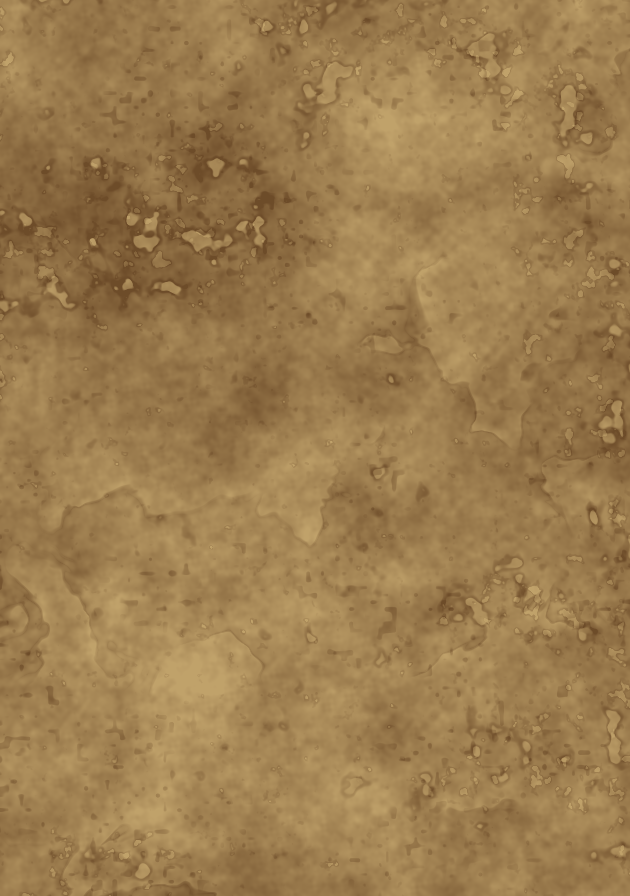
Reproduce this texture procedurally as a Shadertoy shader.

```glsl
const vec3 DARK = vec3(0.505, 0.377, 0.222);
const vec3 LIGHT = vec3(0.722, 0.602, 0.392);
const float BASE_TONE = 0.50;
const float CLOUD_SCALE = 4.5;
const float CLOUD_GAIN = 1.35;
const float MOTTLE_SCALE = 17.0;
const float MOTTLE_GAIN = 0.85;
const float GRAIN_SCALE = 105.0;
const float GRAIN_GAIN = 0.50;
const float PEBBLE_SCALE = 38.0;
const float CRUMB_SCALE = 85.0;
const float CRUST_SCALE = 6.0;
const float CRUST_GAIN = 0.38;
const float CRACK_GAIN = 0.28;
const float SPECK_SCALE = 125.0;
const float SPECK_GAIN = 0.40;
const float BED_ANGLE = 0.40;

float hash(vec2 p) {
    return fract(sin(dot(p, vec2(127.1, 311.7))) * 43758.5453);
}

mat2 rotation(float a) {
    return mat2(cos(a), sin(a), -sin(a), cos(a));
}

float noise(vec2 p) {
    vec2 cell = floor(p);
    vec2 f = fract(p);
    f = f * f * (3.0 - 2.0 * f);
    float low = mix(hash(cell), hash(cell + vec2(1, 0)), f.x);
    float high = mix(hash(cell + vec2(0, 1)), hash(cell + vec2(1, 1)), f.x);
    return mix(low, high, f.y);
}

float fbm(vec2 p, int octaves) {
    float sum = 0.0, weight = 0.0, amp = 1.0;
    mat2 turn = 2.03 * rotation(0.65);
    for (int i = 0; i < octaves; i++) {
        sum += amp * noise(p);
        weight += amp;
        amp *= 0.5;
        p = turn * p + 17.3;
    }
    return sum / weight;
}

// Pale filled pits with a dark rim; x is the fill, y the rim
vec2 pits(vec2 p, float threshold) {
    float d = fbm(p, 3) - threshold;
    float fill = smoothstep(0.0, 0.055, d);
    float rim = smoothstep(-0.12, -0.01, d) * (1.0 - fill);
    return vec2(fill, rim);
}

void mainImage(out vec4 fragColor, in vec2 fragCoord) {
    vec2 uv = fragCoord / iResolution.y;

    // Tilted bedding, bent by slow noise
    vec2 p = rotation(-BED_ANGLE) * uv * vec2(1.0, 1.15) + 3.7;
    vec2 bend = vec2(fbm(p * 7.0, 4), fbm(p * 7.0 + 31.0, 4)) - 0.5;
    vec2 q = p + 0.16 * bend;

    // Clouds, mottling and grain
    float cloud = fbm(q * CLOUD_SCALE, 4) - 0.5;
    float mottle = fbm((p + 0.05 * bend) * MOTTLE_SCALE + 9.0, 4) - 0.5;
    float grain = fbm(uv * GRAIN_SCALE, 2) - 0.5;
    float tone = BASE_TONE + CLOUD_GAIN * cloud + MOTTLE_GAIN * mottle
               + GRAIN_GAIN * grain;

    // Crusts: sharp on one side, fading on the other, broken into stretches
    float edge = fbm(q * CRUST_SCALE + 53.0, 5) - 0.52;
    float stretch = smoothstep(0.48, 0.66, fbm(p * 8.0 + 71.0, 3));
    float crust = smoothstep(0.0, 0.012, edge) * exp(-14.0 * max(edge, 0.0));
    float crack = exp(-110.0 * abs(edge + 0.008));
    tone += stretch * (CRUST_GAIN * crust - CRACK_GAIN * crack);

    // Pits gathered in clusters
    float cluster = smoothstep(0.42, 0.66, fbm(q * 5.0 + 87.0, 4));
    vec2 pebble = pits((uv + 0.02 * bend) * PEBBLE_SCALE,
                       mix(0.88, 0.68, cluster));
    vec2 crumb = pits(uv * CRUMB_SCALE + 41.0, mix(0.84, 0.69, cluster));
    tone -= 0.36 * pebble.y + 0.24 * crumb.y + 0.10 * cluster;
    tone = mix(tone, 0.92 + 0.5 * grain, 0.78 * pebble.x);
    tone += 0.32 * crumb.x;

    // Fine dark pores
    float pore = smoothstep(0.74, 0.90, noise(uv * SPECK_SCALE + 13.0));
    tone -= SPECK_GAIN * pore * smoothstep(0.42, 0.68, fbm(p * 11.0 + 5.0, 3));

    tone = clamp(tone, -0.35, 1.15);
    fragColor = vec4(mix(DARK, LIGHT, tone), 1.0);
}
```
